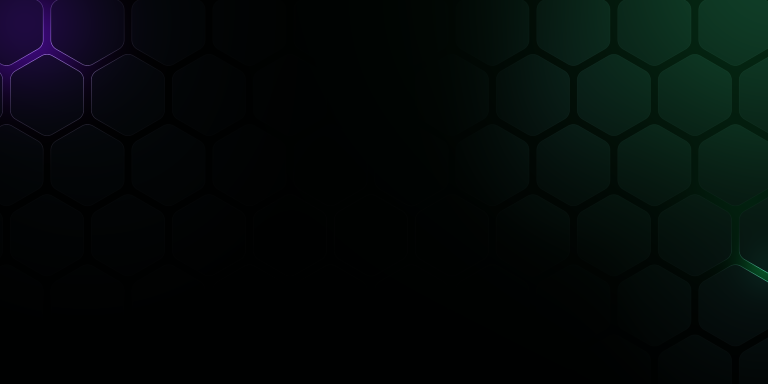
This background is drawn by a WebGL 1 fragment shader. Its source:

```glsl
precision highp float;
// Dark honeycomb of rounded hexagon tiles, lit violet at the left and green at the right.

uniform vec2 u_resolution;

#define PITCH 0.2109               // distance between neighbouring tile centres
#define ORIGIN vec2(0.1224, 0.7526) // centre of one tile
#define APOTHEM 0.0955             // tile centre to flat side
#define ROUNDING 0.028             // corner radius
#define RIM_HALF 0.0008            // half width of the rim line
#define VARIATION 0.10             // brightness change from tile to tile
#define GREEN_FACE vec3(0.056, 0.222, 0.140)
#define GREEN_GAP vec3(0.018, 0.150, 0.070)
#define VIOLET vec3(0.230, 0.030, 0.470)
#define SLATE vec3(0.012, 0.024, 0.031)

float hash(vec2 p) {
  vec3 q = fract(vec3(p.xyx) * 0.1031);
  q += dot(q, q.yzx + 33.33);
  return fract((q.x + q.y) * q.z);
}

// Soft elliptical light
float glow(vec2 p, vec2 centre, vec2 radius) {
  vec2 d = (p - centre) / radius;
  return exp(-dot(d, d));
}

// Offset from the nearest tile centre, over two interleaved grids
vec2 hexOffset(vec2 p) {
  vec2 cell = PITCH * vec2(1.0, sqrt(3.0));
  vec2 a = mod(p + 0.5 * cell, cell) - 0.5 * cell;
  vec2 b = mod(p, cell) - 0.5 * cell;
  return dot(a, a) < dot(b, b) ? a : b;
}

// Signed distance to a hexagon with upright sides and round corners
float roundedHex(vec2 p, float apothem, float rounding) {
  const vec2 slant = vec2(-0.8660254, 0.5);
  float inner = apothem - rounding;
  p = abs(p.yx);
  p -= 2.0 * min(dot(slant, p), 0.0) * slant;
  float halfSide = inner * 0.5773503;
  p -= vec2(clamp(p.x, -halfSide, halfSide), inner);
  return length(p) * sign(p.y) - rounding;
}

void main() {
  float pixel = 1.0 / u_resolution.y;
  vec2 p = gl_FragCoord.xy * pixel;
  p.x *= 2.0 * u_resolution.y / u_resolution.x; // canvas spans 2 by 1

  // Tiles
  vec2 offset = hexOffset(p - ORIGIN);
  vec2 id = floor((p - offset - ORIGIN) / (PITCH * vec2(0.5, 0.8660254)) + 0.5);
  float tone = 1.0 + VARIATION * (hash(id + 40.0) - 0.5);
  float d = roundedHex(offset, APOTHEM, ROUNDING);
  float face = clamp(0.5 - d / pixel, 0.0, 1.0);
  float rim = clamp((RIM_HALF - abs(d)) / pixel + 0.5, 0.0, 1.0);
  rim *= min(1.0, 2.0 * RIM_HALF / pixel + 0.35);

  // Lights
  float green = glow(p, vec2(1.97, 1.0), vec2(0.58, 0.57));
  float violet = glow(p, vec2(0.07, 0.90), vec2(0.16, 0.14));
  float violetRim = glow(p, vec2(0.12, 0.84), vec2(0.17, 0.16));
  float spark = glow(p, vec2(2.0, 0.30), vec2(0.07, 0.07));
  float leftSide = glow(p, vec2(0.2, 0.85), vec2(0.46, 0.50));
  float rightSide = glow(p, vec2(1.45, 0.75), vec2(0.20, 0.24))
                  + glow(p, vec2(1.97, 0.20), vec2(0.24, 0.24));
  float lowBand = glow(p, vec2(1.0, 0.40), vec2(0.9, 0.10));

  // Tiles dissolve into the dark centre
  float hole = glow(p, vec2(0.98, 0.85), vec2(0.30, 0.45));
  float shown = smoothstep(0.02, 0.35, leftSide + rightSide + green) * (1.0 - hole);

  // Ground seen through the gaps
  vec3 ground = vec3(0.001, 0.004, 0.004);
  ground += GREEN_GAP * pow(green, 1.25);
  ground += vec3(0.0, 0.010, 0.003) * glow(p, vec2(1.1, 1.0), vec2(0.35, 0.5));
  ground += VIOLET * violet;
  ground += vec3(0.02, 0.26, 0.12) * spark;
  ground += vec3(0.0, 0.07, 0.03) * glow(p, vec2(1.95, 0.45), vec2(0.16));

  // Tile faces, a little brighter towards the upper right
  float sheen = 1.0 + 0.8 * dot(offset, vec2(0.4, 0.7));
  vec3 tile = vec3(0.001, 0.004, 0.004);
  tile += GREEN_FACE * green;
  tile += SLATE * (leftSide + rightSide);
  tile *= tone * sheen;
  tile += VIOLET * 0.46 * glow(p, vec2(0.06, 0.94), vec2(0.21, 0.19));
  tile += vec3(0.01, 0.05, 0.04) * spark;

  // Thin rims, bright only beside the lights
  vec3 rimLight = vec3(0.016, 0.020, 0.024) * (leftSide + rightSide);
  rimLight += vec3(0.030, 0.050, 0.045) * green;
  rimLight *= shown;
  rimLight += vec3(0.010, 0.010, 0.011) * lowBand;
  rimLight += vec3(0.46, 0.40, 0.54) * violetRim;
  rimLight += vec3(0.26, 0.50, 0.45) * spark;

  vec3 color = mix(ground, tile, face * shown) + rimLight * rim;
  gl_FragColor = vec4(color, 1.0);
}
```
